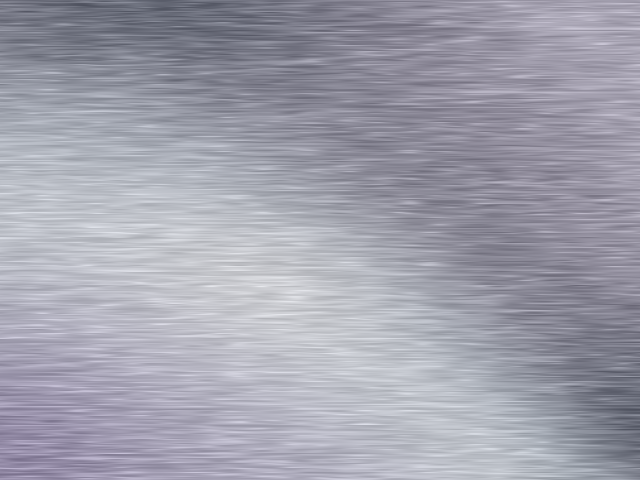
Write a WebGL 1 fragment shader that draws this texture.

```glsl
precision highp float;
// Brushed metal sheet: fine horizontal scratches over a curved diagonal sheen.

uniform vec2 u_resolution;

// Sheen colours, in order from the lower left to the upper right
const vec3 LILAC  = vec3(0.655, 0.64, 0.715);
const vec3 PALE   = vec3(0.70, 0.695, 0.755);
const vec3 SILVER = vec3(0.75, 0.765, 0.795);
const vec3 STEEL  = vec3(0.67, 0.69, 0.73);
const vec3 SHADE  = vec3(0.54, 0.535, 0.59);
const vec3 MAUVE  = vec3(0.565, 0.55, 0.61);
const vec3 HAZE   = vec3(0.665, 0.65, 0.71);

// Local tints added to the sheen
const vec3 CORNER_SHADOW = vec3(-0.13, -0.11, -0.115);
const vec3 VIOLET_SHADOW = vec3(-0.09, -0.11, -0.075);
const vec3 CENTRE_GLOW   = vec3(0.050, 0.040, 0.028);

// Crest of the dark band: y = BAND_TOP - BAND_DROP * x * x
const float BAND_TOP  = 1.03;
const float BAND_DROP = 0.90;

// Scratch layers: x = cells, y = rows, per canvas height
const vec2 FINE_GRID   = vec2(19.0, 380.0);
const vec2 MEDIUM_GRID = vec2(14.0, 250.0);
const vec2 BROAD_GRID  = vec2(7.0, 90.0);
const float FINE_GAIN   = 0.072;
const float MEDIUM_GAIN = 0.045;
const float BROAD_GAIN  = 0.016;
const float GLINT_GAIN  = 0.05;

float hash(vec2 p) {
  return fract(sin(dot(p, vec2(12.9898, 78.233))) * 43758.5453);
}

// Smooth noise along one row; each row has its own shift and cell length
float rowNoise(float x, float row) {
  float stretch = mix(0.5, 1.5, hash(vec2(row, 3.7)));
  x = x * stretch + 20.0 * hash(vec2(row, 9.1));
  float cell = floor(x);
  float blend = smoothstep(0.0, 1.0, x - cell);
  return mix(hash(vec2(cell, row)), hash(vec2(cell + 1.0, row)), blend);
}

// Horizontal streaks in 0..1, with a narrow blend between neighbouring rows
float streaks(vec2 p, vec2 grid, float seed) {
  vec2 q = p * grid;
  float row = floor(q.y);
  float blend = smoothstep(0.15, 0.85, q.y - row);
  return mix(rowNoise(q.x, row + seed), rowNoise(q.x, row + 1.0 + seed), blend);
}

// Soft round spot
float spot(vec2 uv, vec2 centre, vec2 radius) {
  vec2 d = (uv - centre) / radius;
  return exp(-dot(d, d));
}

// Broad reflection, coloured by the distance from the dark band
vec3 sheen(vec2 uv) {
  float t = uv.y - BAND_TOP + BAND_DROP * uv.x * uv.x;
  vec3 c = mix(LILAC, PALE, smoothstep(-1.02, -0.72, t));
  c = mix(c, SILVER, smoothstep(-0.85, -0.48, t));
  c = mix(c, STEEL, smoothstep(-0.50, -0.22, t));
  c = mix(c, SHADE, smoothstep(-0.35, -0.02, t));
  c = mix(c, MAUVE, smoothstep(-0.03, 0.25, t));
  c = mix(c, HAZE, smoothstep(0.12, 0.75, t));

  c += CORNER_SHADOW * spot(uv, vec2(0.25, 1.0), vec2(0.33, 0.16));
  c += CORNER_SHADOW * spot(uv, vec2(1.03, 0.15), vec2(0.17, 0.20));
  c += VIOLET_SHADOW * spot(uv, vec2(0.0, 0.04), vec2(0.22, 0.28));
  c += CENTRE_GLOW * spot(uv, vec2(0.42, 0.42), vec2(0.24, 0.18));
  return c;
}

void main() {
  vec2 uv = gl_FragCoord.xy / u_resolution;
  vec2 p = gl_FragCoord.xy / u_resolution.y;

  // Layered scratches
  float fine = streaks(p, FINE_GRID, 11.0);
  float medium = streaks(p, MEDIUM_GRID, 503.0);
  float broad = streaks(p, BROAD_GRID, 907.0);
  float grain = FINE_GAIN * (2.0 * fine - 1.0)
              + MEDIUM_GAIN * (2.0 * medium - 1.0)
              + BROAD_GAIN * (2.0 * broad - 1.0);

  // Faint glints where fine and medium scratches coincide
  grain += GLINT_GAIN * smoothstep(0.5, 1.0, fine * (0.5 + 0.5 * medium));

  // Scratches stand out more on the darker metal
  vec3 metal = sheen(uv);
  float contrast = mix(1.1, 0.8, smoothstep(0.5, 0.8, metal.g));
  gl_FragColor = vec4(clamp(metal + grain * contrast, 0.0, 1.0), 1.0);
}
```
